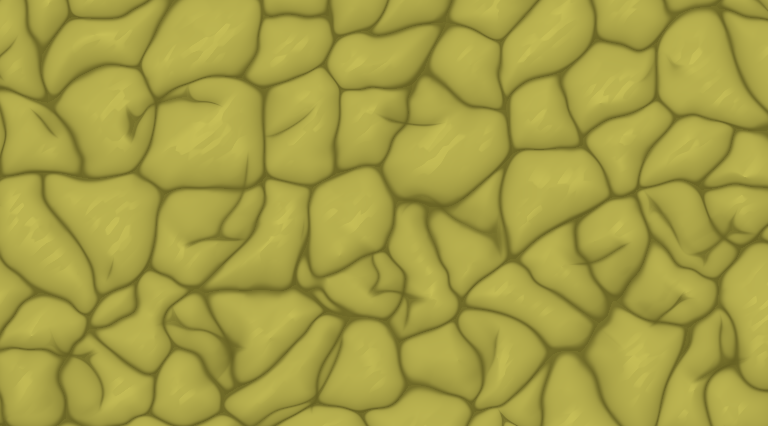
Give the GLSL for this texture, as a WebGL 2 fragment shader.

```glsl
#version 300 es
precision highp float;

uniform vec2 u_resolution;
out vec4 fragColor;

#define LOBES 5.3          // lobes per canvas height
#define FOLDS 4.1          // density of the short inner folds
#define JITTER 0.85
#define STRETCH 1.4        // largest elongation of a lobe
#define TILT 0.6           // mean lobe direction, radians
#define LINE_WIDTH 0.0058
#define SOFT_WIDTH 0.016
#define LIGHT vec3(0.735, 0.705, 0.315)
#define DARK vec3(0.40, 0.38, 0.135)
#define SHADOW_DIR vec2(0.5, -0.866)

vec2 hash2(vec2 p) {
    p = vec2(dot(p, vec2(127.1, 311.7)), dot(p, vec2(269.5, 183.3)));
    return fract(sin(p) * 43758.5);
}

// Layered sines, about -1 to 1
float waves(vec2 p) {
    return sin(p.x + 1.7 * sin(p.y * 0.8)) * sin(1.1 * p.y + 1.3 * sin(p.x * 0.9));
}

vec2 bend(vec2 p, float scale, float amount) {
    return p + amount * vec2(waves(p * scale + 2.3), waves(p.yx * scale + 7.1));
}

// Stretched distance to one site (x) and its gradient (yz)
vec3 site(vec2 p, vec2 id) {
    vec2 shape = hash2(id + 57.0);
    vec2 r = p - id - 0.5 - JITTER * (hash2(id) - 0.5);
    float angle = TILT + 2.4 * (shape.x - 0.5);
    vec2 axis = vec2(cos(angle), sin(angle));
    vec2 across = vec2(-axis.y, axis.x);
    float e = mix(1.0, STRETCH, shape.y);
    vec2 k = vec2(1.0 / e, e);
    vec2 q = vec2(dot(r, axis), dot(r, across)) * k;
    float d = length(q) + 1e-4;
    return vec3(d, (axis * q.x * k.x + across * q.y * k.y) / d);
}

// Rounded distance to the lobe border (x) and outward direction (yz)
vec3 lobe(vec2 p) {
    vec2 base = floor(p), nearestId = base;
    vec3 nearest = vec3(9.0);
    for (int j = -2; j <= 2; j++)
    for (int i = -2; i <= 2; i++) {
        vec2 id = base + vec2(i, j);
        vec3 s = site(p, id);
        if (s.x < nearest.x) { nearest = s; nearestId = id; }
    }
    float total = 1e-9;
    vec2 outward = vec2(0.0);
    for (int j = -2; j <= 2; j++)
    for (int i = -2; i <= 2; i++) {
        vec2 id = base + vec2(i, j);
        if (id == nearestId) continue;
        vec3 s = site(p, id);
        vec2 slope = nearest.yz - s.yz;
        float steep = max(length(slope), 0.3);
        float weight = exp(-25.0 * (s.x - nearest.x) / steep);
        total += weight;
        outward += weight * slope / steep;
    }
    return vec3(max(-log(total) / 25.0, 0.0), outward / total);
}

// Dark line, soft shadow and broad rounding beside a crease
float creaseShade(float d, float side, float width) {
    float line = 0.38 * exp(-pow(d / width, 2.0));
    float soft = 0.38 * exp(-d / (SOFT_WIDTH * (1.0 + 0.6 * side)));
    float broad = 0.12 * (1.0 + 0.5 * side) * exp(-d / 0.05);
    return line + soft + broad;
}

// Soft-edged brush dabs, 0 to 1
float dabs(vec2 p) {
    vec2 base = floor(p);
    float sum = 0.0, total = 0.0;
    for (int j = -1; j <= 1; j++)
    for (int i = -1; i <= 1; i++) {
        vec2 id = base + vec2(i, j);
        vec2 h = hash2(id + 19.0);
        vec2 r = p - id - 0.15 - 0.7 * h;
        float w = exp(-9.0 * dot(r, r));
        sum += w * hash2(id + 83.0).x;
        total += w;
    }
    return sum / total;
}

void main() {
    vec2 p = gl_FragCoord.xy / u_resolution.y;
    vec2 warped = bend(bend(p, 8.0, 0.035), 27.0, 0.006);

    // Brush texture, stretched along a diagonal
    vec2 along = vec2(p.x + p.y, p.y - p.x) * 0.707;
    float patches = dabs(bend(along, 9.0, 0.03) * vec2(17.0, 30.0));
    float streaks = dabs(bend(along, 14.0, 0.01) * vec2(24.0, 75.0));
    float rough = 1.0 + 0.5 * (patches - 0.5);
    float width = LINE_WIDTH * (0.95 + 0.4 * waves(p * 19.0));

    // Lobes parted by creases
    vec3 body = lobe(warped * LOBES + 3.0);
    float depth = body.x / LOBES;
    float shade = creaseShade(depth * rough, dot(body.yz, SHADOW_DIR), width);

    // Short folds that taper out inside the lobes
    vec3 fold = lobe(bend(warped, 13.0, 0.025) * FOLDS + 31.0);
    float taper = smoothstep(0.2, 0.65, waves(p * 11.0 + 4.0));
    float foldShade = creaseShade(fold.x / FOLDS * rough, dot(fold.yz, SHADOW_DIR),
                                  width * (0.35 + 0.55 * taper));
    shade = 1.0 - (1.0 - shade) * (1.0 - 0.85 * taper * foldShade);

    // Painted mottling and pale strokes on the crowns
    float crown = smoothstep(0.03, 0.075, depth) * (1.0 - taper);
    shade += 0.07 * (patches - 0.5);
    shade -= 0.12 * crown * smoothstep(0.45, 0.8, streaks);

    fragColor = vec4(mix(LIGHT, DARK, clamp(shade, -0.12, 1.0)), 1.0);
}
```
